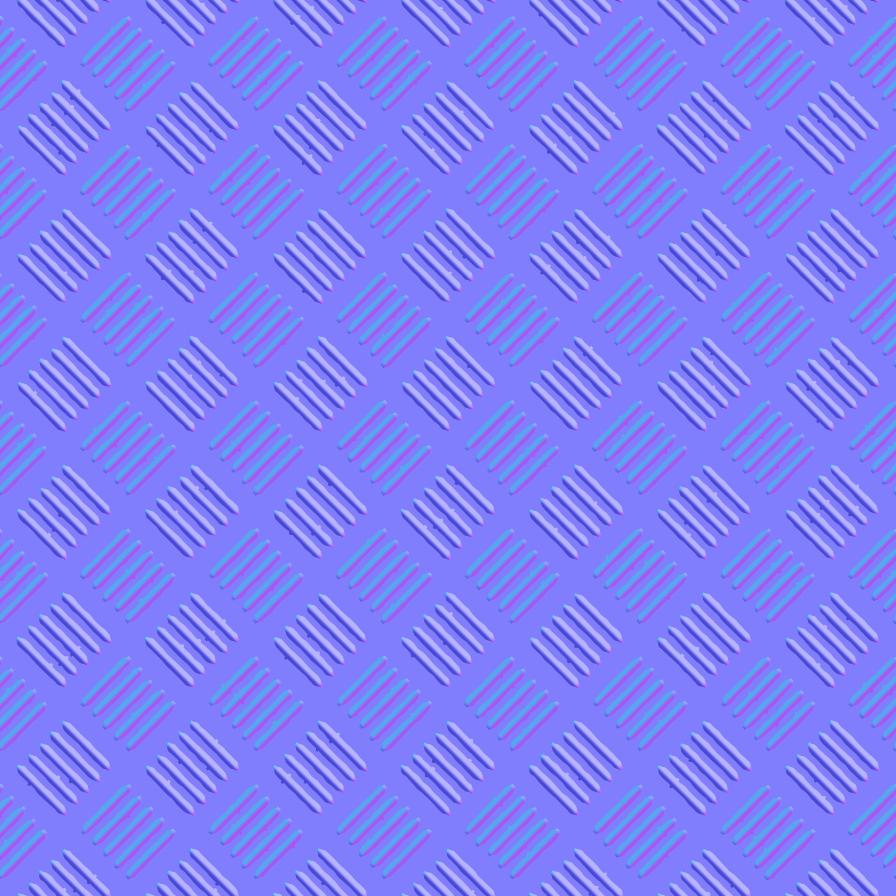
This texture map is drawn by a WebGL 1 fragment shader. Its source:

```glsl
precision highp float;

uniform vec2 u_resolution;

// Layout, measured in cells
const float REPEATS = 7.0;
const float BAR_SPACING = 0.123;
const float BAR_HALF_LENGTH = 0.265;
const float BAR_HALF_WIDTH = 0.036;
const float LAST_BAR = 2.0;         // bars are numbered -2 to 2
const float TIP_LENGTH = 0.055;
const float TIP_WIDTH = 0.4;        // fraction of the full width
const float RIDGE_OFFSET = -0.006;
const float RIDGE_SOFTNESS = 0.016;

// Wear
const float LENGTH_JITTER = 0.016;
const float EDGE_WOBBLE = 0.009;
const float WOBBLE_FREQUENCY = 17.0;
const float BURR_CHANCE = 0.35;
const float BURR_SIZE = 0.014;

// Surface colour and slope
const vec3 FLAT_COLOR = vec3(0.50, 0.495, 0.99);
const float FALLING_SLOPE = 0.30;
const float RISING_SLOPE = 0.22;
const float BLUE_BIAS = 0.19;
const float BLUE_LOSS = 0.27;
const float DIAGONAL = 0.70710678;

float hash(vec3 p) {
    p = fract(p * vec3(0.1031, 0.1030, 0.0973));
    p += dot(p, p.yzx + 33.33);
    return fract((p.x + p.y) * p.z);
}

float edgeNoise(float x, vec2 seed) {
    float i = floor(x);
    float f = x - i;
    float a = hash(vec3(seed, i + 40.0));
    float b = hash(vec3(seed, i + 41.0));
    return mix(a, b, f * f * (3.0 - 2.0 * f)) - 0.5;
}

// Slope of one five-bar group; the across axis points to the upper side
vec2 groupTilt(vec2 p, vec2 center, vec2 along, vec2 across,
               float slope, float seed, float pixel) {
    vec2 shifted = p - center + 0.5;
    vec2 local = fract(shifted) - 0.5;
    vec2 id = mod(floor(shifted), REPEATS);

    float a = dot(local, along);
    float b = dot(local, across);
    float bar = clamp(floor(b / BAR_SPACING + 0.5), -LAST_BAR, LAST_BAR);
    float d = b - bar * BAR_SPACING;
    vec2 barSeed = vec2(id.x * 11.0 + bar + 3.0, id.y * 13.0 + seed);

    // Uneven length and narrow tips
    float lengthNoise = hash(vec3(barSeed, sign(a) + 5.0)) - 0.5;
    float halfLength = BAR_HALF_LENGTH + LENGTH_JITTER * lengthNoise;
    float fromTip = halfLength - abs(a);
    float taper = smoothstep(0.0, TIP_LENGTH, fromTip);
    float width = BAR_HALF_WIDTH * mix(TIP_WIDTH, 1.0, taper);

    // Ragged sides and an occasional burr
    float side = d < 0.0 ? 7.0 : 0.0;
    width += EDGE_WOBBLE * edgeNoise(a * WOBBLE_FREQUENCY, barSeed + side);
    float burrPlace = (hash(vec3(barSeed, 17.0)) - 0.5) * BAR_HALF_LENGTH;
    float burr = 1.0 - smoothstep(0.008, 0.016, abs(a - burrPlace));
    float hasBurr = step(hash(vec3(barSeed + side, 23.0)), BURR_CHANCE);
    width += BURR_SIZE * burr * hasBurr;

    // Two long facets meet at a soft ridge, with short end facets
    float inside = min(width - abs(d), fromTip);
    float mask = smoothstep(-0.6 * pixel, 0.6 * pixel, inside);
    float ridge = d - RIDGE_OFFSET;
    float sideTilt = 2.0 * smoothstep(-RIDGE_SOFTNESS, RIDGE_SOFTNESS, ridge) - 1.0;
    float endTilt = sign(a) * (1.0 - smoothstep(0.0, 0.035, fromTip));
    vec2 tilt = across * sideTilt * (1.0 - 0.45 * abs(endTilt)) + along * endTilt * 0.8;
    return tilt * slope * mask;
}

void main() {
    vec2 p = gl_FragCoord.xy / u_resolution * REPEATS;
    float pixel = REPEATS / min(u_resolution.x, u_resolution.y);
    vec2 upRight = vec2(DIAGONAL, DIAGONAL);
    vec2 upLeft = vec2(-DIAGONAL, DIAGONAL);

    // Alternate falling and rising groups in a basket pattern
    vec2 tilt = groupTilt(p, vec2(0.5, 0.0), upLeft, upRight, FALLING_SLOPE, 1.0, pixel);
    tilt += groupTilt(p, vec2(0.0, 0.5), upRight, upLeft, RISING_SLOPE, 101.0, pixel);

    // Encode slope in red and green, with directional shading in blue
    float blue = BLUE_BIAS * (tilt.x + tilt.y) - BLUE_LOSS * length(tilt);
    gl_FragColor = vec4(clamp(FLAT_COLOR + vec3(tilt, blue), 0.0, 1.0), 1.0);
}
```
